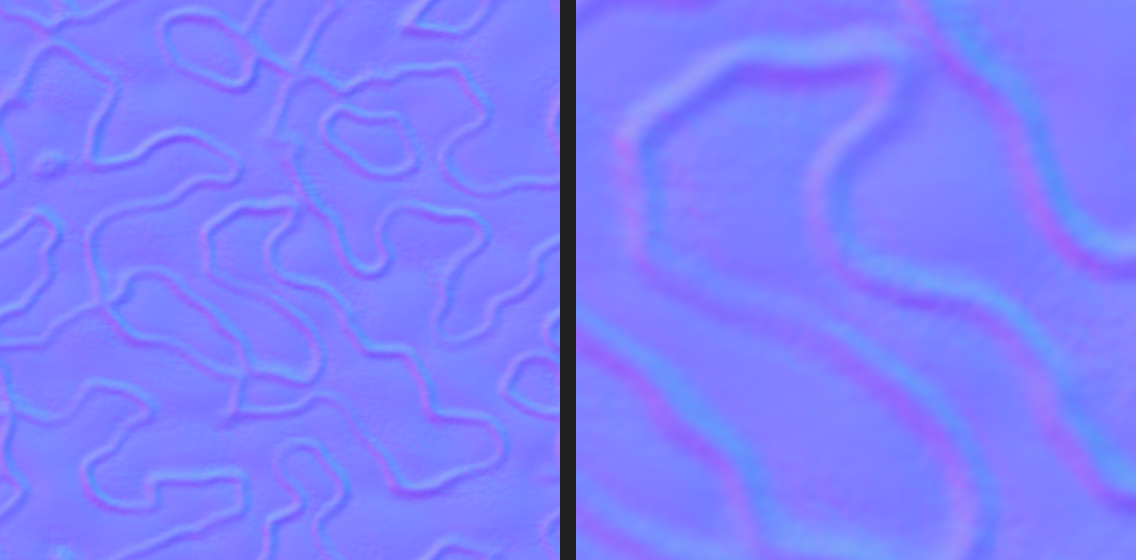
Left, the full canvas; right, a detail of the centre.
Give the GLSL for this texture map, as a WebGL 1 fragment shader.

```glsl
precision highp float;
// Tangent-space normal map of a soft surface carved by winding grooves.
// The grooves follow the zero contour of a tiling gradient-noise field; slopes
// come from analytic noise derivatives, plus gentle swells and fine grain.

uniform vec2 u_resolution;

#define GROOVE_WIDTH 0.0112  // half width of a groove, in canvas units
#define GROOVE_SLOPE 0.22    // steepest slope of the groove walls
#define BANK_WIDTH   0.042   // half width of the raised banks
#define BANK_SLOPE   0.052   // steepest slope of the banks
#define SWELL_HEIGHT 0.0032  // broad undulation between grooves
#define GRAIN_HEIGHT 0.00055 // fine surface roughness
#define DIAGONAL     0.24    // bias of contours towards the falling diagonal
#define LEVEL        0.04    // contour level of the field
#define SOFTNESS     2.2     // fades grooves where the field is nearly flat

// Sine-free hash giving a random unit direction, skewed along the diagonal.
vec2 randomGradient(vec2 cell, vec2 period) {
  vec2 c = mod(cell, period) + period * 3.0;
  vec3 q = fract(c.xyx * vec3(0.1031, 0.1030, 0.0973));
  q += dot(q, q.yzx + 33.33);
  vec2 dir = normalize(fract((q.xx + q.yz) * q.zy) - 0.4999);
  return dir + DIAGONAL * dir.yx;
}

// Tiling gradient noise: x = value, yz = gradient per canvas unit.
vec3 noise(vec2 p, vec2 period) {
  vec2 q = p * period;
  vec2 cell = floor(q);
  vec2 f = q - cell;
  vec2 u = f * f * f * (f * (f * 6.0 - 15.0) + 10.0);
  vec2 du = 30.0 * f * f * (f * (f - 2.0) + 1.0);
  vec2 e = vec2(1.0, 0.0);

  vec2 ga = randomGradient(cell, period);
  vec2 gb = randomGradient(cell + e.xy, period);
  vec2 gc = randomGradient(cell + e.yx, period);
  vec2 gd = randomGradient(cell + e.xx, period);
  float a = dot(ga, f);
  float b = dot(gb, f - e.xy);
  float c = dot(gc, f - e.yx);
  float d = dot(gd, f - e.xx);

  float twist = a - b - c + d;
  float value = a + u.x * (b - a) + u.y * (c - a) + u.x * u.y * twist;
  vec2 grad = ga + u.x * (gb - ga) + u.y * (gc - ga)
            + u.x * u.y * (ga - gb - gc + gd)
            + du * (u.yx * twist + vec2(b, c) - a);
  return vec3(value, grad * period);
}

// Field whose zero contour is the path of the grooves.
vec3 grooveField(vec2 p) {
  vec3 field = noise(p, vec2(5.0, 7.0));
  field += 0.6 * noise(p + 0.37, vec2(8.0, 10.0));
  field += 0.18 * noise(p + 0.71, vec2(13.0, 15.0));
  return field - vec3(LEVEL, 0.0, 0.0);
}

// Derivative of a Gaussian trench, scaled to a peak of one.
float trenchSlope(float x) {
  return 2.3316 * x * exp(-min(x * x, 40.0));
}

void main() {
  vec2 p = gl_FragCoord.xy / min(u_resolution.x, u_resolution.y);

  // Approximate signed distance to the nearest groove and its direction.
  vec3 field = grooveField(p);
  float steepness = sqrt(dot(field.yz, field.yz) + SOFTNESS * SOFTNESS);
  float dist = field.x / steepness;
  vec2 across = field.yz / steepness;

  // Carved groove between wider raised banks, of varying strength.
  float strength = 1.0 + 1.1 * noise(p + 0.19, vec2(8.0)).x;
  float profile = GROOVE_SLOPE * strength * trenchSlope(dist / GROOVE_WIDTH)
                - BANK_SLOPE * trenchSlope(dist / BANK_WIDTH);
  vec2 slope = profile * across;

  // Broad swells.
  slope += SWELL_HEIGHT * noise(p + 0.53, vec2(9.0, 10.0)).yz;

  // Fine grain, strongest on the banks and in loose patches.
  float patches = smoothstep(-0.1, 0.4, noise(p + 0.83, vec2(11.0)).x);
  float roughness = 0.1 + 0.5 * patches
                  + 0.4 * exp(-min(dist * dist / (BANK_WIDTH * BANK_WIDTH), 40.0));
  vec2 grain = noise(p + 0.29, vec2(67.0, 74.0)).yz
             + 0.4 * noise(p + 0.61, vec2(131.0, 127.0)).yz;
  slope += GRAIN_HEIGHT * roughness * grain;

  // Encode the normal with the green axis pointing down.
  vec3 normal = normalize(vec3(-slope.x, slope.y, 1.0));
  gl_FragColor = vec4(normal * 0.5 + 0.5, 1.0);
}
```
